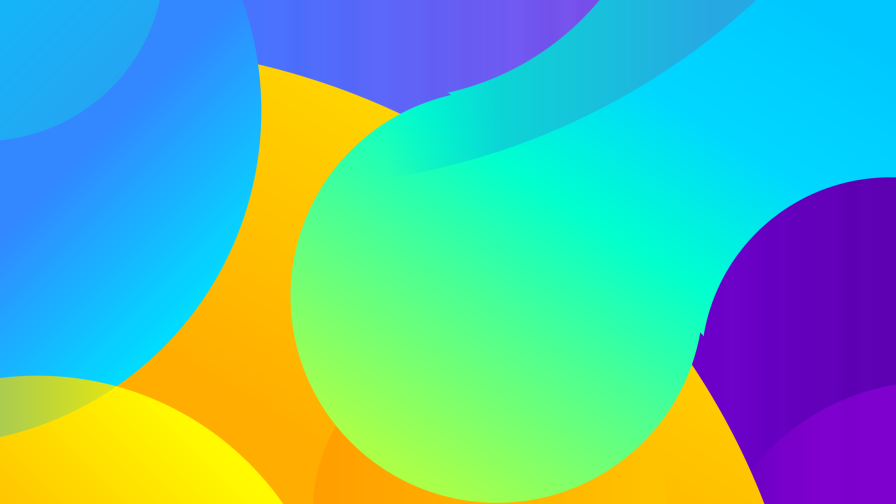
Write a Shadertoy shader that draws this background.

```glsl
// Overlapping smooth gradient circles and a flowing green-to-cyan blob.

float pixel; // size of one pixel in canvas units

float circle(vec2 p, vec2 centre, float radius) {
    return length(p - centre) - radius;
}

// Antialiased coverage of a signed distance
float cover(float d) {
    return smoothstep(0.75 * pixel, -0.75 * pixel, d);
}

// Position of v between a and b, clamped to 0..1
float ramp(float a, float b, float v) {
    return clamp((v - a) / (b - a), 0.0, 1.0);
}

float hash(float n) {
    return fract(sin(n * 91.7) * 437.5);
}

// Soft one-dimensional noise for faint streaks
float streaks(float x) {
    float cell = floor(x);
    return mix(hash(cell), hash(cell + 1.0), smoothstep(0.0, 1.0, x - cell)) - 0.5;
}

vec3 blobColour(vec2 p) {
    float s = dot(p, vec2(0.53, -0.85));
    vec3 c = mix(vec3(0.67, 1.0, 0.28), vec3(0.29, 1.0, 0.58), ramp(-1.6, 0.0, s));
    c = mix(c, vec3(0.0, 1.0, 0.81), ramp(0.0, 1.1, s));
    c = mix(c, vec3(0.0, 0.845, 1.0), ramp(1.1, 2.3, s));
    return mix(c, vec3(0.0, 0.78, 1.0), ramp(2.3, 3.7, s));
}

void mainImage(out vec4 fragColor, in vec2 fragCoord) {
    // Canvas is 4.32 units high, y runs downward from the top
    pixel = 4.32 / iResolution.y;
    vec2 p = vec2(fragCoord.x, iResolution.y - fragCoord.y) * pixel;

    // Violet top and deep purple right
    vec3 violet = mix(vec3(0.28, 0.45, 1.0), vec3(0.48, 0.31, 0.92), ramp(2.2, 5.1, p.x));
    vec3 purple = mix(vec3(0.43, 0.0, 0.80), vec3(0.36, 0.0, 0.69), ramp(6.0, 7.6, p.x));
    float glow = cover(circle(p, vec2(8.0, 5.25), 1.98)) * ramp(6.2, 6.9, p.x);
    purple = mix(purple, vec3(0.49, 0.0, 0.80), glow);
    vec3 colour = mix(violet, purple, step(5.5, p.x));
    colour += 0.02 * streaks(p.x * 7.0);

    // Large yellow disc with an orange one low inside it
    vec3 yellow = mix(vec3(1.0, 0.83, 0.0), vec3(1.0, 0.68, 0.0),
                      ramp(-1.0, 2.2, p.y - 0.6 * p.x));
    vec3 orange = mix(vec3(1.0, 0.62, 0.0), vec3(1.0, 0.76, 0.0), ramp(2.7, 5.6, p.x));
    yellow = mix(yellow, orange, cover(circle(p, vec2(4.2, 4.4), 1.52)));
    colour = mix(colour, yellow, cover(circle(p, vec2(0.81, 6.55), 6.16)));

    // Blob: a round head and a band flaring between two neighbouring circles
    float head = circle(p, vec2(4.26, 2.54), 1.77);
    float flare = max(-circle(p, vec2(3.33, -1.5), 2.35),
                      -circle(p, vec2(7.63, 3.14), 1.62));
    float band = max(flare, -dot(p - vec2(3.86, 0.81), vec2(0.69, -0.724)));
    vec3 blob = blobColour(p);

    // Translucent shade along the blob's upper edge
    vec3 shade = mix(vec3(0.0, 0.91, 0.81), vec3(0.15, 0.66, 0.89), ramp(3.5, 6.1, p.x));
    float shadeCover = cover(circle(p, vec2(2.39, -4.43), 6.03));
    blob = mix(blob, shade, shadeCover * ramp(3.3, 4.3, p.x));
    colour = mix(colour, blob, cover(min(head, band)));

    // Blue disc at the left with a paler disc in the corner
    vec3 blue = mix(vec3(0.20, 0.53, 1.0), vec3(0.0, 0.86, 1.0),
                    ramp(2.0, 4.3, p.x + p.y) + 0.02 * streaks((p.x + p.y) * 8.0));
    vec3 corner = mix(vec3(0.08, 0.71, 0.98), vec3(0.14, 0.65, 0.95), ramp(0.0, 1.7, p.x + p.y));
    blue = mix(blue, corner, cover(circle(p, vec2(-0.15, -0.35), 1.56)));
    float blueCover = cover(circle(p, vec2(-0.626, 0.95), 2.866));
    colour = mix(colour, blue, blueCover);

    // Bright yellow disc at lower left, tinted where it crosses the blue
    vec3 lemon = mix(vec3(1.0, 0.78, 0.0), vec3(1.0, 0.98, 0.0),
                     ramp(-4.2, -2.0, p.x - p.y));
    vec3 olive = mix(vec3(0.67, 0.80, 0.31), vec3(0.86, 0.89, 0.10), ramp(0.0, 0.9, p.x));
    lemon = mix(lemon, olive, blueCover);
    colour = mix(colour, lemon, cover(circle(p, vec2(0.32, 5.79), 2.57)));

    fragColor = vec4(clamp(colour, 0.0, 1.0), 1.0);
}
```
